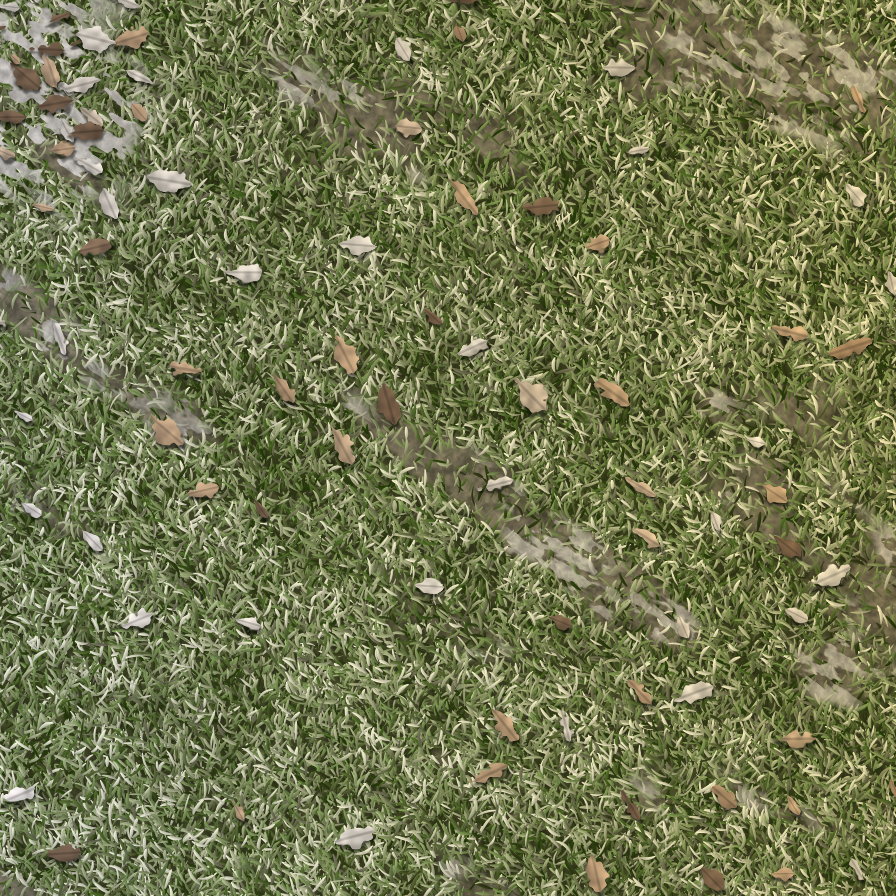
Write a Shadertoy shader that draws this texture.

```glsl
// Patchy lawn of short tangled grass with fallen leaves, bare soil and pale litter.
#define BLADE_CELL 0.0135
#define BLADE_WIDTH 0.0016
#define BLADE_LAYERS 8
#define LEAF_CELL 0.082
#define LEAF_CHANCE 0.42
#define HEAP_CENTRE vec2(0.03, 0.89)
#define HEAP_CELL 0.042
#define BARE_AMOUNT 0.65

float hash(vec2 p) {
    vec3 q = fract(vec3(p.xyx) * 0.1031);
    q += dot(q, q.yzx + 33.33);
    return fract((q.x + q.y) * q.z);
}

vec2 hash2(vec2 p) { return vec2(hash(p + 3.7), hash(p + 57.3)); }

float noise(vec2 p) {
    vec2 i = floor(p), f = fract(p);
    f = f * f * (3.0 - 2.0 * f);
    return mix(mix(hash(i), hash(i + vec2(1, 0)), f.x),
               mix(hash(i + vec2(0, 1)), hash(i + vec2(1, 1)), f.x), f.y);
}

float fbm(vec2 p) {
    return 0.55 * noise(p) + 0.3 * noise(p * 2.1 + 17.0) + 0.15 * noise(p * 4.3 + 41.0);
}

vec2 turn(vec2 p, float a) {
    float c = cos(a), s = sin(a);
    return vec2(c * p.x + s * p.y, c * p.y - s * p.x);
}

// Tones from shaded root to sunlit straw, spaced by their share of the area
vec3 grassTone(float t) {
    vec3 c = mix(vec3(0.19, 0.20, 0.09), vec3(0.33, 0.36, 0.19), smoothstep(0.07, 0.15, t));
    c = mix(c, vec3(0.42, 0.40, 0.31), smoothstep(0.25, 0.31, t));
    c = mix(c, vec3(0.49, 0.51, 0.34), smoothstep(0.38, 0.46, t));
    c = mix(c, vec3(0.63, 0.63, 0.48), smoothstep(0.64, 0.74, t));
    return mix(c, vec3(0.83, 0.81, 0.69), smoothstep(0.86, 0.96, t));
}

// Worn streaks running down to the right
float bareness(vec2 uv) {
    vec2 q = turn(uv, -0.65);
    return smoothstep(BARE_AMOUNT - 0.07, BARE_AMOUNT + 0.1, fbm(q * vec2(5.0, 13.0) + 8.0));
}

float heapAt(vec2 uv) {
    return smoothstep(0.17, 0.08, length(uv - HEAP_CENTRE) + 0.06 * (noise(uv * 30.0) - 0.5));
}

void addGrass(inout vec3 col, vec2 uv, float px) {
    for (int layer = 0; layer < BLADE_LAYERS; layer++) {
        float depth = float(layer) / float(BLADE_LAYERS - 1);
        vec2 shift = vec2(0.37, 0.61) * float(layer);
        vec2 base = floor(uv / BLADE_CELL + shift);
        for (int k = 0; k < 9; k++) {
            vec2 id = base + vec2(k % 3 - 1, k / 3 - 1);
            vec2 key = id + 131.0 * float(layer + 1);
            vec2 root = (id + hash2(key) - shift) * BLADE_CELL;
            if (hash(key + 9.1) < 0.75 * bareness(root)) continue;
            float angle = 1.75 + 2.5 * (hash(key + 21.3) - 0.5) + 1.2 * (noise(root * 22.0) - 0.5);
            float halfLen = BLADE_CELL * mix(0.4, 0.95, hash(key + 33.9));
            vec2 q = turn(uv - root, angle);
            float along = q.x / halfLen;
            q.y += (hash(key + 44.2) - 0.5) * halfLen * 0.6 * (along * along - 0.4);
            float width = BLADE_WIDTH * mix(0.6, 1.25, hash(key + 52.8)) * (1.0 - 0.75 * along * along);
            float cover = smoothstep(px, -px, abs(q.y) - width) * smoothstep(1.0, 0.85, abs(along));
            float clump = fbm(root * 24.0) - 0.5;
            float tone = hash(key + 66.6) + 0.55 * clump + 0.3 * (depth - 0.65);
            vec3 blade = grassTone(tone);
            blade += vec3(-0.05, 0.025, -0.06) * hash(key + 71.4) * smoothstep(1.0, 0.5, tone);
            blade *= 1.0 + 0.16 * along + 0.12 * clamp(q.y / BLADE_WIDTH, -1.0, 1.0);
            col = mix(col, blade, cover);
        }
    }
}

float leafEdge(vec2 q, float width, float ragged) {
    return max(abs(q.y) - width * (1.0 - q.x * q.x) * (1.0 + 0.35 * q.x), abs(q.x) - 1.0) + ragged;
}

void addLeaves(inout vec3 col, vec2 uv, float px, float cell, bool inHeap) {
    vec2 base = floor(uv / cell);
    for (int k = 0; k < 9; k++) {
        vec2 id = base + vec2(k % 3 - 1, k / 3 - 1);
        vec2 key = id + (inHeap ? 307.0 : 211.0);
        vec2 centre = (id + 0.1 + 0.8 * hash2(key)) * cell;
        float chance = inHeap ? heapAt(centre) : LEAF_CHANCE;
        if (hash(key + 5.5) > chance) continue;
        float size = cell * mix(0.13, 0.32, hash(key + 14.8)) * (inHeap ? 1.7 : 1.0);
        float angle = -0.45 + 1.8 * (hash(key + 25.2) - 0.5);
        float width = mix(0.25, 0.58, hash(key + 36.1));
        float ragged = 0.38 * (noise(uv * 170.0) - 0.45);
        vec2 q = turn(uv - centre, angle) / size;
        vec2 s = turn(uv - centre + vec2(-0.001, 0.004), angle) / size;
        float soft = 1.3 * px / size;
        col *= 1.0 - 0.5 * smoothstep(0.2, -0.15, leafEdge(s, width, ragged));
        float kind = hash(key + 47.7);
        vec3 leaf = mix(vec3(0.43, 0.34, 0.26), vec3(0.70, 0.58, 0.45), smoothstep(0.1, 0.3, kind));
        leaf = mix(leaf, vec3(0.80, 0.76, 0.70), smoothstep(0.5, 0.75, kind + (inHeap ? 0.2 : 0.0)));
        leaf *= 0.88 + 0.3 * noise(uv * 130.0) + 0.12 * clamp(q.y / width, -1.0, 1.0);
        leaf *= 1.0 - 0.18 * smoothstep(0.1, 0.02, abs(q.y));
        col = mix(col, leaf, smoothstep(soft, -soft, leafEdge(q, width, ragged)));
    }
}

void mainImage(out vec4 fragColor, in vec2 fragCoord) {
    vec2 uv = fragCoord / iResolution.y;
    float px = max(0.5 / iResolution.y, 0.0007);

    // Soil with fine crumbs
    float crumbs = fbm(uv * 120.0);
    float bare = bareness(uv);
    vec3 col = mix(vec3(0.22, 0.23, 0.12), vec3(0.42, 0.39, 0.31), bare) * (0.6 + 0.8 * crumbs);
    addGrass(col, uv, px);

    // Pale dry litter caught in the worn streaks and the corner heap
    float litter = fbm(turn(uv, -0.6) * vec2(45.0, 95.0) + 5.0);
    float litterMask = max(0.75 * bare * smoothstep(0.5, 0.65, noise(uv * 13.0)), heapAt(uv));
    col = mix(col, vec3(0.76, 0.73, 0.68) * (0.75 + 0.45 * crumbs), litterMask * smoothstep(0.48, 0.58, litter));

    addLeaves(col, uv, px, HEAP_CELL, true);
    addLeaves(col, uv, px, LEAF_CELL, false);

    // Cool grey light on the left, warmer and yellower on the right
    float warmth = clamp(uv.x + 0.3 * (uv.y - 0.5), 0.0, 1.0);
    col *= mix(vec3(0.97, 1.0, 1.08), vec3(1.03, 1.0, 0.88), warmth);
    col *= 0.94 + 0.12 * fbm(uv * 5.0);
    fragColor = vec4(clamp(col, 0.0, 1.0), 1.0);
}
```
